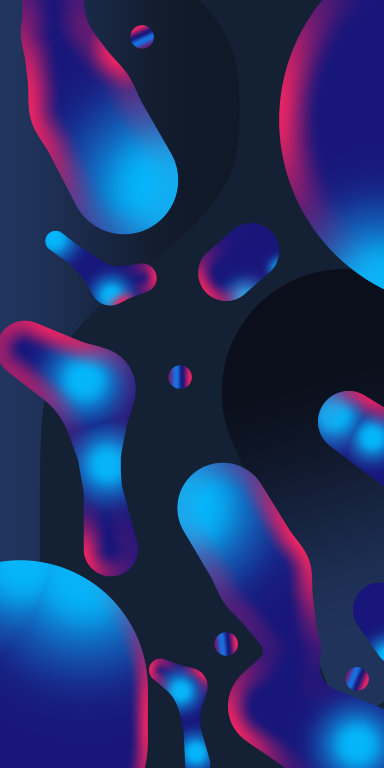
A Shadertoy shader for this background:

```glsl
// Glossy liquid blobs floating over a dark slate backdrop with two soft waves.
// Blobs are smoothly joined tapered capsules; each is lit by cyan spots
// and by pink spots that only tint a band along its rim.

const vec3 SLATE = vec3(0.080, 0.125, 0.200);
const vec3 DUSK  = vec3(0.135, 0.215, 0.385);
const vec3 INK   = vec3(0.040, 0.060, 0.105);
const vec3 NAVY  = vec3(0.095, 0.085, 0.480);
const vec3 BLUE  = vec3(0.075, 0.350, 0.700);
const vec3 CYAN  = vec3(0.020, 0.710, 0.980);
const vec3 PINK  = vec3(0.900, 0.140, 0.390);
const vec3 NONE  = vec3(-500.0, -500.0, 1.0);

// Blends two distances over a width k
float smoothMin(float a, float b, float k) {
    float h = max(k - abs(a - b), 0.0) / k;
    return min(a, b) - h * h * k * 0.25;
}

// Distance to a capsule between two discs, each given as (x, y, radius)
float taper(vec2 p, vec3 a, vec3 b) {
    vec2 axis = b.xy - a.xy, rel = p - a.xy;
    float len = length(axis);
    vec2 u = axis / len;
    vec2 q = vec2(abs(u.x * rel.y - u.y * rel.x), dot(u, rel));
    float s = (a.z - b.z) / len, c = sqrt(1.0 - s * s);
    float k = dot(q, vec2(-s, c));
    if (k < 0.0) return length(q) - a.z;
    if (k > c * len) return length(q - vec2(0.0, len)) - b.z;
    return dot(q, vec2(c, s)) - a.z;
}

// Four discs joined into one liquid strand
float strand(vec2 p, vec3 a, vec3 b, vec3 c, vec3 d, float k) {
    float ends = smoothMin(taper(p, a, b), taper(p, c, d), k);
    return smoothMin(ends, taper(p, b, c), k);
}

float cover(float d, float px) {
    return 1.0 - smoothstep(-0.6 * px, 0.6 * px, d);
}

// Soft falloff around a spot (x, y, radius)
float glow(vec2 p, vec3 spot) {
    vec2 q = (p - spot.xy) / spot.z;
    return exp(-dot(q, q));
}

// Lays a lit blob with distance d over the colour below
vec3 paint(vec3 below, vec2 p, float d, float px, float rim,
           vec3 lightA, vec3 lightB, vec3 pinkA, vec3 pinkB) {
    float light = max(glow(p, lightA), glow(p, lightB));
    float tint = max(glow(p, pinkA), glow(p, pinkB)) * smoothstep(-rim, 0.0, d);
    vec3 col = mix(NAVY, BLUE, smoothstep(0.0, 0.55, light));
    col = mix(col, CYAN, smoothstep(0.4, 1.0, light));
    return mix(below, mix(col, PINK, tint), cover(d, px));
}

// Small bead banded along the given angle
vec3 bead(vec3 below, vec2 rel, float radius, float angle, float px) {
    float s = dot(rel, vec2(cos(angle), sin(angle))) / radius;
    vec3 col = mix(mix(NAVY, PINK, 0.4), BLUE * 1.25, smoothstep(-1.0, -0.35, s));
    col = mix(col, NAVY, smoothstep(-0.3, 0.2, s));
    col = mix(col, PINK, smoothstep(0.15, 0.9, s));
    return mix(below, col, cover(length(rel) - radius, px));
}

// Dim waves behind everything
vec3 backdrop(vec2 p, float px) {
    float edge = 10.4 + 52.0 * exp(-pow(abs(p.y - 171.4) / 47.8, 2.9));
    vec3 leftWave = mix(DUSK, SLATE * 0.78, smoothstep(-8.0, 56.0, p.x));
    vec3 col = mix(SLATE, leftWave, cover(p.x - edge, px));
    vec3 hub = vec3(89.8, 97.9, 31.8);
    float d = smoothMin(taper(p, hub, vec3(114.6, 99.7, 31.8)),
                        taper(p, hub, vec3(94.3, 25.0, 9.6)), 1.0);
    float fade = smoothstep(0.0, 1.0, (0.3 * (p.x - 60.0) + 101.0 - p.y) / 78.0);
    return mix(col, mix(INK, DUSK, fade * 0.9), cover(d, px));
}

void mainImage(out vec4 fragColor, in vec2 fragCoord) {
    // The canvas is 200 units tall
    float px = 200.0 / iResolution.y;
    vec2 p = fragCoord * px;
    vec3 col = backdrop(p, px);

    // Upper drop and disc
    float d = strand(p, vec3(13.5, 205, 7.8), vec3(14.3, 191, 8.4), vec3(21.6, 172.7, 13.6), vec3(32.3, 153.1, 14.1), 2.0);
    col = paint(col, p, d, px, 9.0, vec3(42, 151, 23), NONE, vec3(5, 172, 27), vec3(30, 185, 9));
    d = length(p - vec2(121.9, 168.7)) - 49.2;
    col = paint(col, p, d, px, 11.0, vec3(99, 125, 20), NONE, vec3(72, 172, 27), NONE);

    // Small worm and tilted pill
    d = strand(p, vec3(14.5, 137.2, 2.7), vec3(21.5, 132, 2.5), vec3(28.7, 125.5, 4.7), vec3(37, 127.6, 3.8), 1.5);
    col = paint(col, p, d, px, 4.5, vec3(14, 138, 6), vec3(29, 123, 5), vec3(41, 128, 5), vec3(32, 121, 3));
    d = taper(p, vec3(58.9, 128.9, 7.3), vec3(65.4, 134.6, 7.3));
    col = paint(col, p, d, px, 5.0, vec3(64, 122, 5), vec3(73, 130, 3), vec3(52, 124, 9), NONE);

    // Left club and right pill
    d = strand(p, vec3(6.5, 109.1, 7.4), vec3(24.4, 98.7, 10.2), vec3(26.2, 77, 4.4), vec3(28.9, 57, 7.1), 3.0);
    col = paint(col, p, d, px, 7.0, vec3(22, 101, 10), vec3(28, 79, 9), vec3(12, 111, 18), vec3(22, 55, 9));
    d = taper(p, vec3(90.8, 90.2, 8.0), vec3(108, 78.5, 9.0));
    col = paint(col, p, d, px, 7.0, vec3(87, 92, 8), vec3(97, 86, 6), vec3(97, 98, 9), NONE);

    // Lower blob with its pool
    d = strand(p, vec3(58, 67.7, 11.8), vec3(68.7, 50, 12), vec3(76.8, 31, 6.3), vec3(73, 17, 10.5), 2.0);
    d = smoothMin(d, taper(p, vec3(70, 16, 10.6), vec3(98, 0.8, 14.3)), 4.0);
    col = paint(col, p, d, px, 7.0, vec3(49, 68, 20), vec3(93, 6, 10), vec3(78, 58, 21), vec3(61, 11, 15));

    // Bottom left dome, bottom worm and right edge drop
    d = taper(p, vec3(5.2, 20.8, 33.3), vec3(5.2, 7.0, 33.3));
    col = paint(col, p, d, px, 5.0, vec3(22, 51, 24), vec3(6, 54, 20), vec3(39, 12, 22), NONE);
    d = strand(p, vec3(41.8, 25.5, 3), vec3(49.2, 21.2, 4.5), vec3(49.7, 12, 2), vec3(51.5, 1, 3.3), 1.5);
    col = paint(col, p, d, px, 4.0, vec3(47, 20, 5), vec3(51, 4, 5), vec3(39, 26, 5), vec3(53, 25, 4));
    d = taper(p, vec3(99, 41.2, 7.1), vec3(104, 33, 6.5));
    col = paint(col, p, d, px, 4.0, vec3(101, 29, 5), NONE, NONE, NONE);

    // Beads as (x, y, angle)
    vec3 beads[4] = vec3[4](vec3(37, 190.4, 2.0), vec3(46.9, 101.8, 0), vec3(58.9, 32.3, 0.1), vec3(93, 23.2, -0.4));
    for (int i = 0; i < 4; i++) col = bead(col, p - beads[i].xy, 3.05, beads[i].z, px);

    fragColor = vec4(col, 1.0);
}
```
